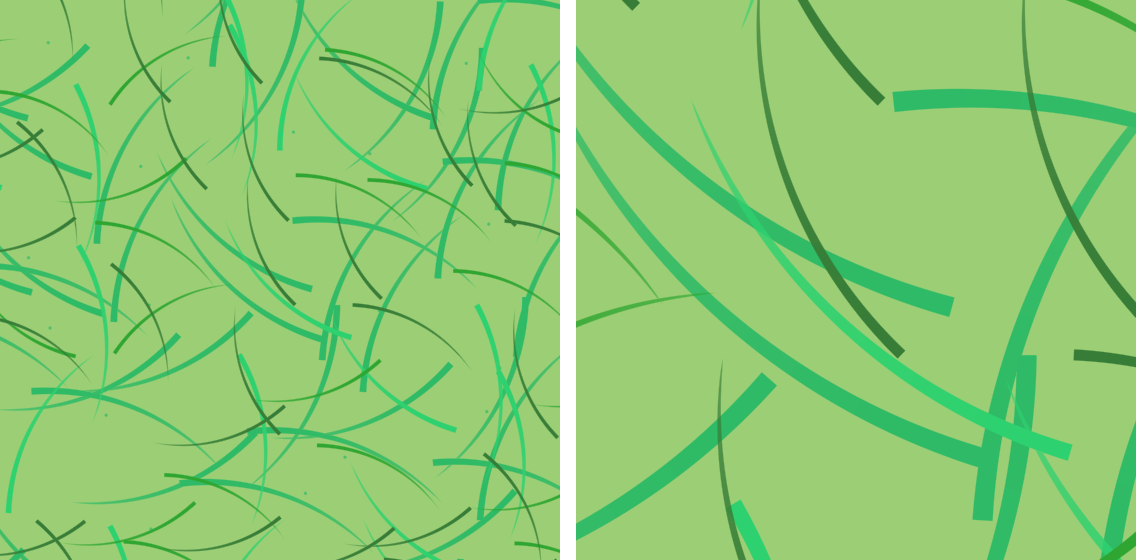
Left, the full canvas; right, a detail of the centre.
A Shadertoy shader for this pattern:

```glsl
// Scattered curved grass blades in four greens on a pale green ground.

#define TURN 0.92          // angle each blade bends through, radians
#define TAPER 0.6          // lower keeps the blade wide for longer
#define TIP_FADE 0.4       // opacity lost towards the tip
#define DIR_JITTER 0.06    // random change of direction, radians
#define EDGE_PIXELS 1.25   // width of the smoothed edge
#define SPECK_CELL 0.16    // spacing of the small dots
#define SPECK_RADIUS 0.0028

const vec3 GROUND = vec3(0.608, 0.808, 0.459);
const vec3 TEAL   = vec3(0.180, 0.730, 0.400);
const vec3 BRIGHT = vec3(0.180, 0.820, 0.435);
const vec3 LEAF   = vec3(0.180, 0.650, 0.190);
const vec3 DARK   = vec3(0.215, 0.490, 0.215);

vec3 hash3(vec2 cell, float seed) {
    vec3 q = fract(vec3(cell, seed).xyx * vec3(0.1031, 0.1030, 0.0973) + seed * 0.137);
    q += dot(q, q.yxz + 33.33);
    return fract((q.xxy + q.yzz) * q.zyx);
}

// Coverage of a tapered arc centred on the origin, base at -x, tip at +x.
float blade(vec2 p, float chord, float width, float edge) {
    float radius = 0.5 * chord / sin(0.5 * TURN);
    vec2 q = p + vec2(0.0, radius * cos(0.5 * TURN));
    float t = atan(q.x, q.y) / TURN + 0.5;
    float w = width * pow(clamp(1.0 - t, 0.0, 1.0), TAPER);
    float side = clamp(0.5 + (0.5 * w - abs(length(q) - radius)) / edge, 0.0, 1.0);
    float base = clamp(0.5 + t * TURN * radius / edge, 0.0, 1.0);
    float fade = 1.0 - TIP_FADE * clamp(t * t, 0.0, 1.0);
    return side * base * fade * min(1.0, w / edge);
}

// One blade per jittered cell, pointing in one of five directions (degrees).
float bladeLayer(vec2 p, float cellSize, float chord, float width,
                 float directions[5], float seed, float edge) {
    vec2 home = floor(p / cellSize);
    float cover = 0.0;
    for (int y = -1; y <= 1; y++)
    for (int x = -1; x <= 1; x++) {
        vec2 cell = home + vec2(x, y);
        vec3 place = hash3(cell + 50.0, seed);
        vec3 shape = hash3(cell + 90.0, seed + 5.0);
        float angle = radians(directions[int(place.z * 4.999)])
                    + DIR_JITTER * (shape.x - 0.5);
        vec2 along = vec2(cos(angle), sin(angle));
        vec2 d = p - (cell + 0.05 + 0.9 * place.xy) * cellSize;
        vec2 local = vec2(dot(d, along), dot(d, vec2(-along.y, along.x)));
        float size = chord * mix(0.95, 1.03, shape.y);
        cover = max(cover, blade(local, size, width, edge));
    }
    return cover;
}

// Sparse faint dots, kept well inside their cells.
float specks(vec2 p, float edge) {
    vec2 cell = floor(p / SPECK_CELL);
    vec3 h = hash3(cell + 20.0, 31.0);
    float d = length(p - (cell + 0.1 + 0.8 * h.xy) * SPECK_CELL);
    return step(0.5, h.z) * clamp(0.5 + (SPECK_RADIUS - d) / edge, 0.0, 1.0);
}

void mainImage(out vec4 fragColor, in vec2 fragCoord) {
    float shortSide = min(iResolution.x, iResolution.y);
    vec2 p = fragCoord / shortSide;
    float edge = EDGE_PIXELS / shortSide;

    float tealDirs[5]   = float[5](61.0, 138.0, -21.0, 242.0, 202.0);
    float brightDirs[5] = float[5](62.0, 138.0, -87.0, 62.0, -87.0);
    float leafDirs[5]   = float[5](29.0, -28.0, 197.0, 140.0, -28.0);
    float darkDirs[5]   = float[5](109.0, 194.0, -30.0, -65.0, 109.0);

    // Broad blades lie below, fine ones on top.
    vec3 color = mix(GROUND, TEAL, 0.7 * specks(p, edge));
    color = mix(color, TEAL,   bladeLayer(p, 0.178, 0.365, 0.0120, tealDirs, 3.0, edge));
    color = mix(color, BRIGHT, bladeLayer(p, 0.275, 0.315, 0.0100, brightDirs, 11.0, edge));
    color = mix(color, LEAF,   bladeLayer(p, 0.245, 0.245, 0.0068, leafDirs, 17.0, edge));
    color = mix(color, DARK,   bladeLayer(p, 0.204, 0.245, 0.0066, darkDirs, 23.0, edge));
    fragColor = vec4(color, 1.0);
}
```
